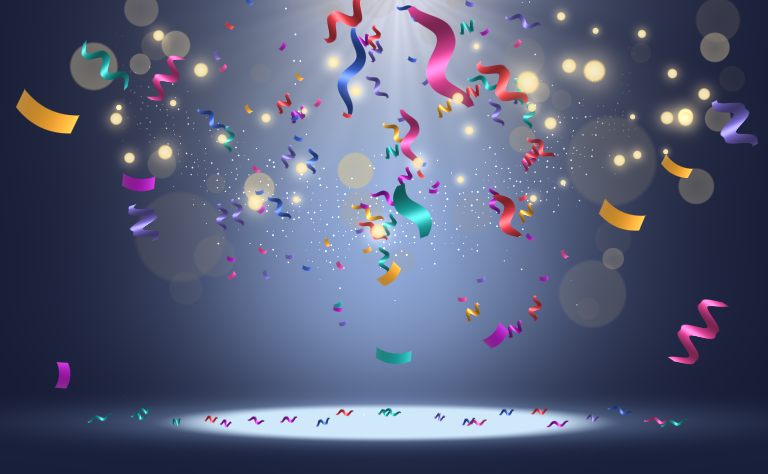
A Shadertoy shader for this background:

```glsl
// Confetti, ribbons and golden lights falling over a blue spotlit stage.
const vec3 GOLD = vec3(.88, .6, .18), TEAL = vec3(.1, .59, .58), PINK = vec3(.82, .25, .55);
const vec3 RED = vec3(.84, .23, .27), VIOLET = vec3(.42, .37, .72), BLUE = vec3(.2, .34, .72);
const vec3 MAGENTA = vec3(.61, .1, .66), LAMP = vec3(1., .86, .53);
vec2 p;   // current point, canvas height is 1
vec3 col; // colour painted so far
float px; // half the width of a smoothed edge

vec4 hash4(float n) {
  return fract(sin(n * vec4(12.99, 78.23, 37.72, 51.13) + vec4(1.3, 4.1, 2.7, 5.9)) * 43758.5);
}

float gradientNoise(vec2 q) {
  vec2 i = floor(q), f = fract(q), u = f * f * (3. - 2. * f);
  vec4 c;
  for (int k = 0; k < 4; k++) {
    vec2 o = vec2(k & 1, k >> 1);
    c[k] = dot(hash4(dot(i + o, vec2(1., 57.))).xy * 2. - 1., f - o);
  }
  return mix(mix(c.x, c.y, u.x), mix(c.z, c.w, u.x), u.y);
}

vec2 turn(vec2 q, float a) { return mat2(cos(a), -sin(a), sin(a), cos(a)) * q; }

float fill(float d) { return smoothstep(px, -px, d); }

vec3 palette(float h) {
  vec3 tints[7] = vec3[7](GOLD, TEAL, PINK, RED, VIOLET, BLUE, MAGENTA);
  return tints[int(h * 6.99)];
}

// Twisting ribbon: size is half thickness and half length, wave its sideways swing
void streamer(vec2 at, float angle, vec2 size, float wave, vec3 tint) {
  vec2 q = turn(p - at, angle);
  float t = clamp(q.y / size.y, -1., 1.), freq = 3.8 * abs(wave) / size.x;
  float slope = wave * cos(freq * t) * freq / size.y;
  float d = abs(q.x - wave * sin(freq * t)) / sqrt(1. + slope * slope);
  d = max(d - size.x * (1. - .65 * t * t), abs(q.y) - size.y);
  float light = cos(freq * t + .8);
  col = mix(col, tint * (.88 + .3 * light) + .3 * pow(max(light, 0.), 4.), fill(d));
}

// Bent paper strip: size is half length and half height
void card(vec2 at, float angle, vec2 size, vec3 tint) {
  vec2 q = turn(p - at, angle);
  float t = q.x / size.x;
  q.y -= .25 * size.x * (t * t - .5);
  vec2 d = abs(q) - size;
  col = mix(col, tint * (.95 + .25 * t) + .12 * t * t, fill(max(d.x, d.y)));
}

void disc(vec2 at, float r, float strength) {
  float d = length(p - at) / r;
  vec3 tint = mix(vec3(.62, .56, .46), vec3(.9, .85, .68), strength);
  col = mix(col, tint, strength * smoothstep(1., .88, d) * (.8 + .2 * d));
}

void lamp(vec2 at, float r) {
  float d = length(p - at) / r;
  col += LAMP * .3 * exp(-d * d * .35);
  col = mix(col, mix(vec3(1., .96, .8), LAMP, min(d * d, 1.)), smoothstep(1.1, .75, d) * .9);
}

void stage() {
  vec2 c = p - vec2(.816, .52), beam = p - vec2(.84, 1.04), f = p - vec2(.816, .108);
  col = mix(vec3(.08, .1, .2), vec3(.34, .39, .52), exp(-c.x * c.x * 4.) * smoothstep(-.05, .4, p.y));
  col = mix(col, vec3(.58, .69, .89), .9 * exp(-c.x * c.x * 11. - c.y * c.y * 7.));
  // light falling from above and warm haze
  float b = dot(beam, beam), ray = gradientNoise(vec2(atan(beam.x, -beam.y) * 9., 2.5));
  col += vec3(.42, .38, .32) * exp(-b * 24.) + .08 * ray * exp(-b * 4.);
  col += vec3(.1, .08, .03) * exp(-c.x * c.x * 4. - 20. * (p.y - .8) * (p.y - .8));
  // floor and its pool of light
  col = mix(col, vec3(.1, .13, .24), .75 * smoothstep(.1, .03, p.y));
  col += vec3(.34, .42, .48) * exp(-f.x * f.x * 3.2 - f.y * f.y * 700.);
  col = mix(col, vec3(.81, .91, .98), smoothstep(1.2, .8, length(f / vec2(.42, .035))));
}

void mainImage(out vec4 fragColor, in vec2 fragCoord) {
  p = fragCoord / iResolution.xy * vec2(1.62, 1.);
  px = .8 / iResolution.y;
  stage();
  // soft discs
  disc(vec2(.38, .5), .1, .15);
  disc(vec2(1.25, .38), .075, .2);
  disc(vec2(1.29, .66), .1, .2);
  disc(vec2(.198, .86), .053, .5);
  disc(vec2(.75, .64), .04, .7);
  disc(vec2(.547, .604), .034, .65);
  disc(vec2(.371, .905), .032, .5);
  disc(vec2(1.508, .9), .033, .5);
  for (float i = 0.; i < 34.; i++) {
    vec4 h = hash4(i + 9.);
    disc(vec2(.25 + 1.3 * h.x, 1. - .7 * h.y * h.y), .02 + .03 * h.z, .08 + .4 * h.w * h.w);
  }
  // sparkling dust in a hanging arc
  vec4 g = hash4(dot(floor(p * 75.), vec2(1., 113.)));
  float arc = (p.y - .53 - .95 * (p.x - .8) * (p.x - .8)) / .09;
  float speck = fill((length(fract(p * 75.) - .2 - .6 * g.xy) - .13 * g.w) / 75.);
  col += .6 * speck * step(g.z, .6 * exp(-arc * arc)) * smoothstep(.58, .4, abs(p.x - .8));
  // small falling pieces, some landed on the floor
  for (float i = 0.; i < 106.; i++) {
    vec4 h = hash4(i + 70.);
    vec2 at = vec2(.816 + (h.x - .5) * .76, mix(.3, 1., h.y));
    vec3 tint = palette(fract(h.w * 31.));
    if (i > 83.) streamer(vec2(.18 + .058 * (i - 84. + h.x), .105 + .03 * h.y), 1.2 + .7 * h.z, vec2(.003, .01 + .02 * h.w), .004, tint);
    else if (h.w < .55) card(at, 2.4 * h.z - 1.2, vec2(.009, .004), tint);
    else streamer(at, 2.4 * h.z - 1.2, vec2(.005, .018 + .02 * h.z), .007, tint);
  }
  // large ribbons
  streamer(vec2(.93, .88), .35, vec2(.02, .12), .024, PINK);
  streamer(vec2(.727, .96), -.9, vec2(.011, .06), .016, RED);
  streamer(vec2(.742, .85), -.2, vec2(.011, .09), .014, BLUE);
  streamer(vec2(.87, .555), .35, vec2(.02, .06), -.015, TEAL);
  streamer(vec2(.865, .71), .1, vec2(.01, .06), .012, PINK);
  streamer(vec2(1.55, .74), .45, vec2(.015, .06), .02, VIOLET);
  streamer(vec2(1.473, .3), -.6, vec2(.012, .08), .022, PINK);
  streamer(vec2(1.06, .825), .7, vec2(.011, .065), .016, RED);
  streamer(vec2(.222, .862), .8, vec2(.008, .065), .014, TEAL);
  streamer(vec2(.35, .835), -.6, vec2(.008, .055), .014, PINK);
  streamer(vec2(1.07, .545), .4, vec2(.012, .05), .012, RED);
  streamer(vec2(.303, .53), .3, vec2(.011, .042), .016, VIOLET);
  // large paper strips
  card(vec2(.097, .758), -.45, vec2(.064, .021), GOLD);
  card(vec2(1.31, .542), -.4, vec2(.046, .017), GOLD);
  card(vec2(1.426, .646), -.5, vec2(.032, .011), GOLD);
  card(vec2(.822, .42), .8, vec2(.026, .011), GOLD);
  card(vec2(.292, .614), -.1, vec2(.034, .013), MAGENTA);
  card(vec2(1.047, .29), .8, vec2(.026, .013), MAGENTA);
  card(vec2(.133, .208), 1.5, vec2(.027, .012), MAGENTA);
  card(vec2(.83, .248), -.1, vec2(.037, .011), TEAL);
  // golden lamps, reaching lower along the middle
  lamp(vec2(1.113, .826), .025);
  lamp(vec2(1.254, .85), .024);
  for (float i = 0.; i < 38.; i++) {
    vec4 h = hash4(i + 310.);
    float x = .1 + 1.43 * h.x, drop = mix(.3, .7, exp(-12. * (x - .816) * (x - .816)));
    lamp(vec2(x, .97 - drop * h.y), .005 + .012 * h.z);
  }
  fragColor = vec4(clamp(col, 0., 1.), 1.);
}
```
